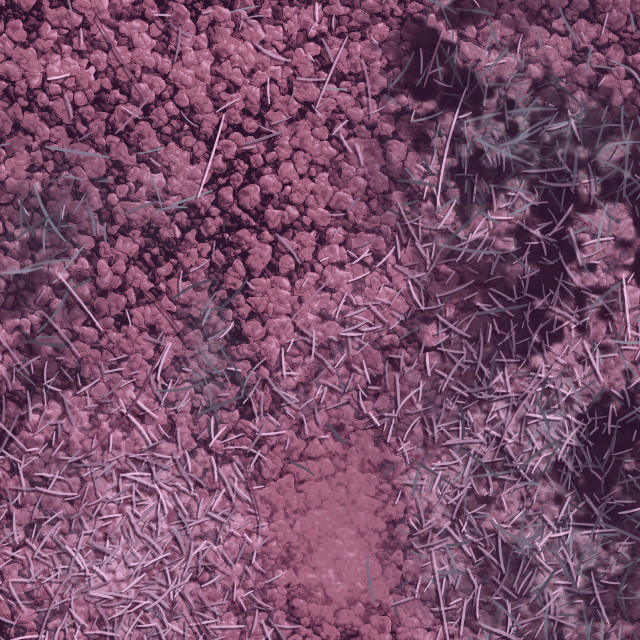
This texture is drawn by a three.js fragment shader. Its source:

```glsl
// Crumbly reddish soil strewn with dry straw, grey-green grass and hard shadows.
varying vec2 vUv;
const vec3 DARK = vec3(0.16, 0.07, 0.16);
const vec3 SHADE = vec3(0.44, 0.23, 0.34);
const vec3 SOIL = vec3(0.65, 0.39, 0.50);
const vec3 PALE = vec3(0.84, 0.61, 0.74);
const vec3 OLD_STRAW = vec3(0.58, 0.45, 0.56);
const vec3 FRESH_STRAW = vec3(0.95, 0.78, 0.91);
const vec3 GRASS_DARK = vec3(0.29, 0.25, 0.32);
const vec3 GRASS_LIGHT = vec3(0.58, 0.56, 0.63);
const vec2 LIGHT = vec2(0.6, 0.8);
const vec2 SHADOW_SHIFT = vec2(0.004, 0.004);
const vec3 IN_STRAW = vec3(1.0, 0.0, 0.0);
const vec3 IN_GRASS = vec3(0.0, 1.0, 0.0);
const vec3 ANYWHERE = vec3(0.0, 0.0, 1.0);
float hash(vec2 p) { return fract(sin(dot(p, vec2(127.1, 311.7))) * 43758.5453); }
vec2 hash2(vec2 p) { return vec2(hash(p), hash(p + 37.7)); }
float noise(vec2 p) {
  vec2 i = floor(p), f = fract(p);
  f = f * f * (3.0 - 2.0 * f);
  return mix(mix(hash(i), hash(i + vec2(1.0, 0.0)), f.x),
             mix(hash(i + vec2(0.0, 1.0)), hash(i + 1.0), f.x), f.y);
}
float blob(vec2 p, vec2 centre, vec2 radii) {
  vec2 q = (p - centre) / radii;
  return exp(-dot(q, q));
}
float bareGround(vec2 p) { return blob(p, vec2(0.53, 0.17), vec2(0.11, 0.17)); }
vec2 neighbour(float k) { return vec2(mod(k, 3.0), floor((k + 0.5) / 3.0)) - 1.0; }
// Chance of straw, of grass, and of a stray stem at a place.
vec3 zones(vec2 p) {
  float straw = blob(p, vec2(0.2, 0.1), vec2(0.25, 0.25))
    + 0.8 * blob(p, vec2(0.5, 0.41), vec2(0.09, 0.11))
    + blob(p, vec2(0.78, 0.28), vec2(0.18, 0.34)) - 0.9 * bareGround(p);
  float grass = blob(p, vec2(0.95, 0.15), vec2(0.23, 0.27))
    + 0.8 * blob(p, vec2(0.86, 0.8), vec2(0.2, 0.17))
    + blob(p, vec2(0.33, 0.44), vec2(0.04, 0.09))
    + 0.5 * blob(p, vec2(0.06, 0.62), vec2(0.08, 0.14))
    + 0.25 * blob(p, vec2(0.24, 0.7), vec2(0.09, 0.1));
  float patchy = 0.4 + noise(p * 9.0);
  return vec3(straw * patchy + 0.02, grass * patchy, 0.35);
}
// Deep shade under the plants, mostly on the right.
float gloom(vec2 p) {
  float area = blob(p, vec2(1.0, 0.55), vec2(0.13, 0.27))
    + blob(p, vec2(0.69, 0.88), vec2(0.1, 0.16))
    + 0.8 * blob(p, vec2(0.82, 0.6), vec2(0.17, 0.4))
    + 0.6 * blob(p, vec2(0.92, 0.15), vec2(0.2, 0.25))
    + 0.6 * blob(p, vec2(0.05, 0.5), vec2(0.1, 0.25));
  float blotch = 0.55 * noise(p * 15.0) + 0.45 * noise(p * 55.0);
  return clamp(area, 0.0, 1.0) * smoothstep(0.4, 0.6, blotch);
}
// Rounded lumps: x is height, y is the light on the slope.
vec2 clods(vec2 p, float cells, float seed) {
  vec2 g = p * cells, id = floor(g), best = vec2(0.0);
  for (int k = 0; k < 9; k++) {
    vec2 cell = id + neighbour(float(k));
    float radius = mix(0.25, 0.78, hash(cell + seed + 9.2));
    vec2 offset = (g - cell - hash2(cell + seed)) / radius;
    float height = radius * (1.0 - dot(offset, offset));
    if (height > best.x) best = vec2(height, dot(offset, LIGHT));
  }
  return best;
}
// Bent tapering strands: x is coverage, y is a random tone per strand.
vec2 strands(vec2 p, float cells, float width, vec2 aim, vec3 pick, float seed) {
  vec2 g = p * cells, id = floor(g), best = vec2(0.0);
  float soft = 0.0011 * cells;
  for (int k = 0; k < 9; k++) {
    vec2 cell = id + neighbour(float(k));
    vec2 centre = cell + hash2(cell + seed), rnd = hash2(cell + seed + 17.3);
    float angle = aim.x + aim.y * (rnd.x - 0.5);
    vec2 axis = vec2(cos(angle), sin(angle)), d = g - centre;
    float along = dot(d, axis), t = abs(along) / mix(0.3, 0.9, rnd.y);
    float bend = (hash(cell + seed + 3.9) - 0.5) * 0.4 * along * along;
    float across = abs(dot(d, vec2(-axis.y, axis.x)) + bend);
    float w = width * cells * (1.0 - 0.4 * t * t);
    float cover = (1.0 - smoothstep(w - soft, w + soft, across)) * (1.0 - smoothstep(0.9, 1.0, t));
    if (cover > best.x && hash(cell + seed + 5.1) < dot(pick, zones(centre / cells)))
      best = vec2(cover, hash(cell + seed + 8.4));
  }
  return best;
}
vec3 soil(vec2 p) {
  vec2 q = p + 0.012 * (vec2(noise(p * 75.0), noise(p * 75.0 + 31.0)) - 0.5);
  vec2 coarse = clods(q, 42.0, 1.7), fine = clods(q, 95.0, 4.3);
  float gaps = 0.42 * smoothstep(0.15, 0.0, coarse.x) + 0.16 * smoothstep(0.2, 0.0, fine.x);
  float relief = (0.3 * coarse.y + 0.24 * fine.y - gaps) * (1.0 - 0.75 * bareGround(p));
  float grain = 0.3 * (noise(p * 11.0) - 0.5) + 0.3 * (noise(p * 180.0) - 0.5);
  float level = 0.66 + relief + grain;
  vec3 c = mix(DARK, SHADE, smoothstep(0.0, 0.35, level));
  c = mix(c, SOIL, smoothstep(0.3, 0.62, level));
  return mix(c, PALE, smoothstep(0.7, 1.1, level));
}
// Matted fibres too fine to see singly.
vec3 matting(vec3 ground, vec2 p, vec3 zone) {
  float fleck = smoothstep(0.2, 0.8, 0.6 * noise(p * 140.0) + 0.4 * noise(p * 60.0));
  ground = mix(ground, mix(SHADE, FRESH_STRAW, fleck), 0.6 * clamp(zone.x, 0.0, 1.0));
  return mix(ground, mix(GRASS_DARK, GRASS_LIGHT, fleck), 0.6 * clamp(zone.y, 0.0, 1.0));
}
vec3 layStrands(vec3 ground, vec2 strand, float shadow, vec3 dull, vec3 bright) {
  return mix(mix(ground, DARK, 0.5 * shadow), mix(dull, bright, strand.y), 0.92 * strand.x);
}
void main() {
  vec2 p = vUv, lit = p + SHADOW_SHIFT, aim = vec2(1.3, 3.0), lean = vec2(1.6, 1.6);
  float shade = gloom(p);
  vec3 color = mix(matting(soil(p), p, zones(p)), DARK, 0.85 * shade);
  // Short litter, from fine to coarse, with grass between the straw.
  for (int k = 0; k < 4; k++) {
    float n = float(k), seed = 7.31 * n + 0.43, cells = 44.0 - 7.0 * n, width = 0.0013 + 0.0003 * n;
    vec2 straw = strands(p, cells, width, aim, IN_STRAW, seed);
    float shadow = strands(lit, cells, width, aim, IN_STRAW, seed).x;
    color = layStrands(color, straw, shadow, OLD_STRAW, FRESH_STRAW);
    vec2 grass = strands(p, cells * 0.7, width * 1.2, aim, IN_GRASS, seed + 2.9);
    color = layStrands(color, grass, 0.0, GRASS_DARK, GRASS_LIGHT);
  }
  // Long stray stems on top, dimmed where the shade is deep.
  vec2 stem = strands(p, 8.0, 0.0019, lean, ANYWHERE, 51.7);
  color = layStrands(color, stem, strands(lit, 8.0, 0.0019, lean, ANYWHERE, 51.7).x, SHADE, FRESH_STRAW);
  gl_FragColor = vec4(mix(color, DARK, 0.4 * shade), 1.0);
}
```
